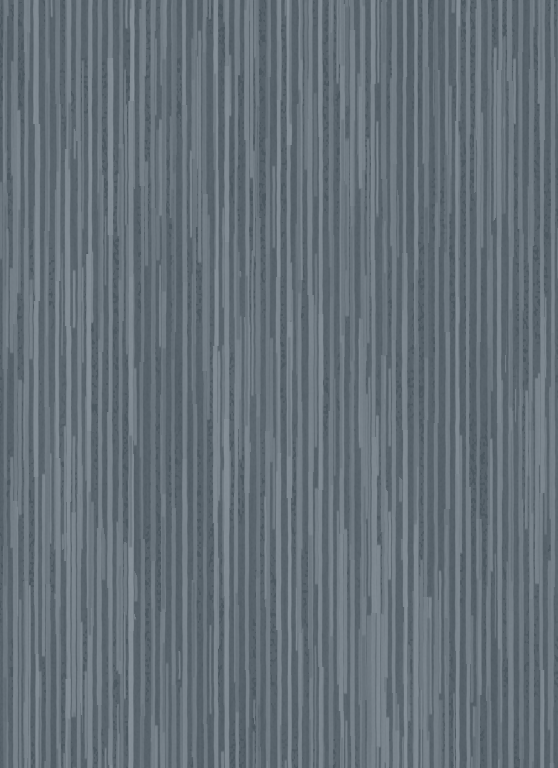
This texture is drawn by a WebGL 1 fragment shader. Its source:

```glsl
precision highp float;
// Slate blue wallpaper of fine vertical stripes with broken, brushed streaks.
uniform vec2 u_resolution;

float hash(vec2 p) {
  return fract(sin(dot(p, vec2(12.9898, 78.233))) * 43758.5453);
}

float noise(vec2 p) {
  vec2 i = floor(p);
  vec2 f = fract(p);
  f = f * f * (3.0 - 2.0 * f);
  return mix(mix(hash(i), hash(i + vec2(1.0, 0.0)), f.x),
             mix(hash(i + vec2(0.0, 1.0)), hash(i + 1.0), f.x), f.y);
}

// Soft-edged bar, one pixel of blur on each side
float bar(float x, float halfWidth, float blur) {
  return 1.0 - smoothstep(halfWidth - blur, halfWidth + blur, abs(x));
}

// Regular stripes whose width, centre and tone jump between segments
float stripes(vec2 p, float period, float pixel) {
  float column = floor(p.x / period);
  float y = p.y / 0.23 + 9.0 * hash(vec2(column, 3.0));
  vec2 id = vec2(column, floor(y));
  float x = fract(p.x / period) - 0.5 - 0.16 * (hash(id + 5.3) - 0.5);
  float halfWidth = mix(0.16, 0.26, hash(id + 11.7));
  float tone = mix(0.48, 0.9, hash(vec2(column, 21.0)));
  tone += 0.22 * (hash(id + 31.1) - 0.5);
  return tone * bar(x, halfWidth, 0.8 * pixel / period);
}

// Scattered streaks with blunt ends, one at most per cell
float streaks(vec2 p, float period, float len, float share, float seed, float pixel) {
  float column = floor(p.x / period);
  float y = p.y / len + 9.0 * hash(vec2(column, seed));
  vec2 id = vec2(column, floor(y)) + seed;
  float x = fract(p.x / period) - mix(0.3, 0.7, hash(id + 2.9));
  float halfWidth = mix(0.1, 0.27, hash(id + 7.1));
  float halfLength = mix(0.2, 0.48, hash(id + 13.3));
  float body = bar(x, halfWidth, 0.8 * pixel / period);
  body *= bar(fract(y) - 0.5, halfLength, 1.5 * pixel / len);
  return body * step(hash(id + 17.9), share) * mix(0.55, 1.0, hash(id + 23.7));
}

void main() {
  vec2 p = gl_FragCoord.xy / u_resolution.y;
  float pixel = 1.0 / u_resolution.y;
  float period = 0.0137;

  // Slight waver of the printed edges
  vec2 q = p;
  q.x += 0.0007 * (noise(vec2(p.x * 90.0, p.y * 70.0)) - 0.5);

  // Broad patches where the streaks are denser
  float cloud = noise(p * vec2(13.0, 2.2) + 4.0);

  float tone = stripes(q, period, pixel);
  float light = 0.0;
  float dark = 0.0;
  for (int i = 0; i < 3; i++) {
    float k = float(i);
    vec2 shift = vec2(0.0047 * k + 0.003, 0.0);
    light = max(light, streaks(q + shift, period * (0.85 - 0.13 * k), 0.32 - 0.07 * k,
                               0.1 + 0.35 * cloud, 40.0 + 9.0 * k, pixel));
    dark = max(dark, streaks(q - shift, period * (0.6 + 0.1 * k), 0.2 + 0.06 * k,
                             0.17, 80.0 + 9.0 * k, pixel));
  }
  tone = max(tone, 0.8 * light);
  tone *= 1.0 - 0.5 * dark;
  tone += 0.14 * (cloud - 0.45);

  // Rough dark flecks, gathered in stretches of the gaps
  float gap = 1.0 - smoothstep(0.1, 0.4, tone);
  float rough = smoothstep(0.5, 0.8, noise(p * vec2(120.0, 8.0)));
  float fleck = smoothstep(0.5, 0.85, noise(p * vec2(430.0, 300.0)));
  tone -= gap * fleck * (0.06 + 0.32 * rough);

  // Fine grain and long hairlines
  tone += 0.07 * (noise(p * vec2(500.0, 420.0)) - 0.5);
  tone += 0.12 * (noise(p * vec2(380.0, 14.0)) - 0.5);

  vec3 slate = vec3(0.345, 0.388, 0.420);
  vec3 mist = vec3(0.525, 0.565, 0.597);
  gl_FragColor = vec4(mix(slate, mist, clamp(tone, -0.25, 1.1)), 1.0);
}
```
